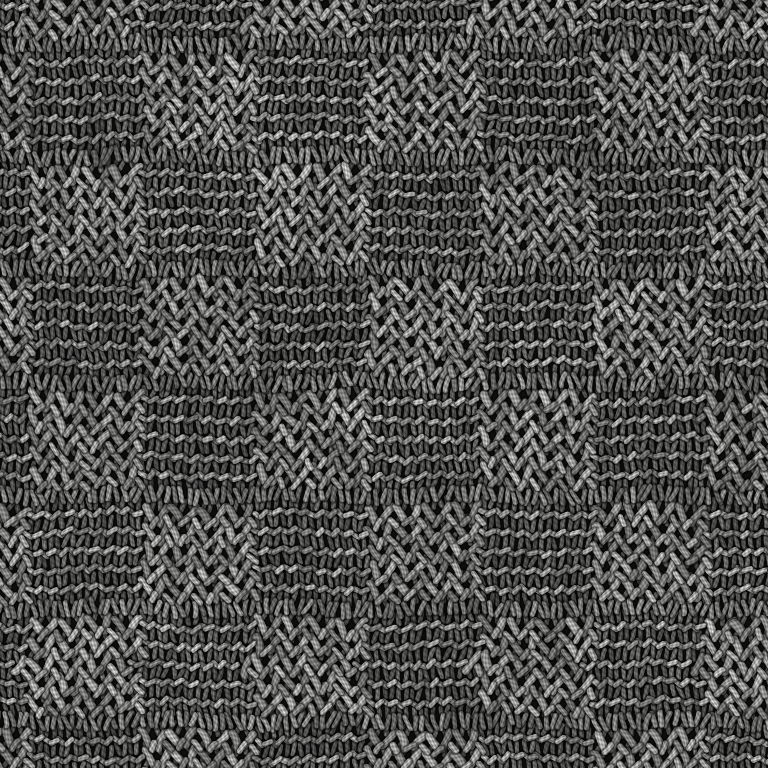
A Shadertoy shader for this texture:

```glsl
// Grey marled knit: a checkerboard of ribbed blocks and zigzag cable blocks.

const float BLOCKS = 6.8;                   // blocks across the canvas
const vec2 STITCHES = vec2(8.0, 6.0);       // stitches in one block
const vec3 YARN_TINT = vec3(1.0, 0.998, 0.988);
const float GAP_TONE = 0.055;
const float BACK_TONE = 0.35;
const float FRONT_TONE = 0.56;

struct Strand {
    vec2 center;
    float angle;        // measured from the vertical
    float halfLength;
    float radius;
    float tone;
};

float hash(vec2 p, float seed) {
    vec3 q = fract(vec3(p, seed) * vec3(0.1031, 0.1130, 0.0973));
    q += dot(q, q.yzx + 33.33);
    return fract((q.x + q.y) * q.z);
}

float signedHash(vec2 p, float seed) {
    return 2.0 * hash(p, seed) - 1.0;
}

vec2 sway(vec2 p) {
    return 0.016 * vec2(sin(p.y * 5.3 + 2.0 * sin(p.x * 1.7)),
                        sin(p.x * 4.1 + 2.0 * sin(p.y * 1.3)))
         + 0.009 * sin(p.yx * 13.0 + p * 4.0);
}

// Layers 0 and 1 lie behind, layers 2 and 3 in front.
Strand makeStrand(vec2 cell, int layer) {
    bool front = layer > 1;
    float side = (layer & 1) == 0 ? -1.0 : 1.0;
    float lean = mod(cell.x, 2.0) < 0.5 ? -1.0 : 1.0;
    float seed = float(layer) * 7.0 + 3.0;

    vec2 ragged = vec2(0.6 * signedHash(cell.yy, 51.0), 0.0);
    vec2 block = floor((cell + 0.5 + ragged) / STITCHES);
    bool rib = mod(block.x + block.y, 2.0) > 0.5;
    bool edgeRow = mod(cell.y, STITCHES.y) > STITCHES.y - 1.5;

    Strand s;
    s.center = vec2(side * 0.031, 0.0);
    if (!front) {
        s.center.y = -0.08;
        s.angle = rib ? side * 0.12 : -lean * 0.35;
        s.halfLength = 0.045;
        s.radius = 0.023;
    } else if (edgeRow) {
        s.angle = 0.28 * lean;
        s.halfLength = 0.055;
        s.radius = 0.024;
    } else if (rib) {
        s.angle = side * 1.0;
        s.halfLength = 0.030;
        s.radius = 0.025;
    } else if (layer == 2) {
        s.center = vec2(0.0);
        s.angle = lean * 0.55;
        s.halfLength = 0.078;
        s.radius = 0.036;
    } else {
        s.center = vec2(0.055, -0.07);
        s.angle = -lean * 0.65;
        s.halfLength = 0.038;
        s.radius = 0.027;
    }
    vec2 jitter = vec2(signedHash(cell, seed), signedHash(cell, seed + 1.0));
    s.center += (cell + 0.5) / STITCHES + 0.011 * jitter;
    s.angle += 0.20 * signedHash(cell, seed + 2.0);
    s.tone = front ? FRONT_TONE : BACK_TONE;
    if (front && edgeRow) s.tone *= 0.84;
    s.tone *= 1.0 + 0.22 * signedHash(cell, seed + 3.0);
    return s;
}

// Paints one rounded, twisted strand and its contact shadow over the tone below.
float paintStrand(float below, vec2 p, Strand s, float pixel, float phase) {
    vec2 axis = vec2(sin(s.angle), cos(s.angle));
    vec2 d = p - s.center;
    float along = dot(d, axis);
    float across = dot(d, vec2(axis.y, -axis.x));
    across += 3.0 * (phase - 0.5) * along * along;
    float beyond = max(abs(along) - s.halfLength, 0.0);
    float dist = length(vec2(across, beyond));

    float t = min(dist / s.radius, 1.0);
    float roundness = sqrt(1.0 - t * t);
    float light = 0.25 + 0.80 * roundness - 0.13 * across / s.radius;
    float ply = sin(125.0 * along + 95.0 * across + 6.28 * phase);
    float fibre = sin(260.0 * across - 45.0 * along + 17.0 * phase);
    float shade = s.tone * light * (1.0 + 0.13 * ply + 0.13 * fibre);

    float shadow = mix(0.55, 1.0, smoothstep(0.0, 0.022, dist - s.radius));
    float cover = 1.0 - smoothstep(-0.6 * pixel, 0.6 * pixel, dist - s.radius);
    return mix(below * shadow, shade, cover);
}

void mainImage(out vec4 fragColor, in vec2 fragCoord) {
    vec2 p = fragCoord / iResolution.y * BLOCKS - vec2(0.25, 0.5);
    float pixel = BLOCKS / iResolution.y;
    p += sway(p);
    vec2 home = floor(p * STITCHES);

    float tone = GAP_TONE;
    for (int layer = 0; layer < 4; layer++)
    for (int y = -1; y <= 1; y++)
    for (int x = -1; x <= 1; x++) {
        vec2 cell = home + vec2(x, y);
        float phase = hash(cell, float(layer) + 80.0);
        tone = paintStrand(tone, p, makeStrand(cell, layer), pixel, phase);
    }

    // Soft uneven wear over the whole cloth.
    tone *= 1.0 + 0.05 * sin(p.x * 1.1 + sin(p.y * 0.9)) * sin(p.y * 1.4 + 0.7);
    fragColor = vec4(clamp(tone * YARN_TINT, 0.0, 1.0), 1.0);
}
```
